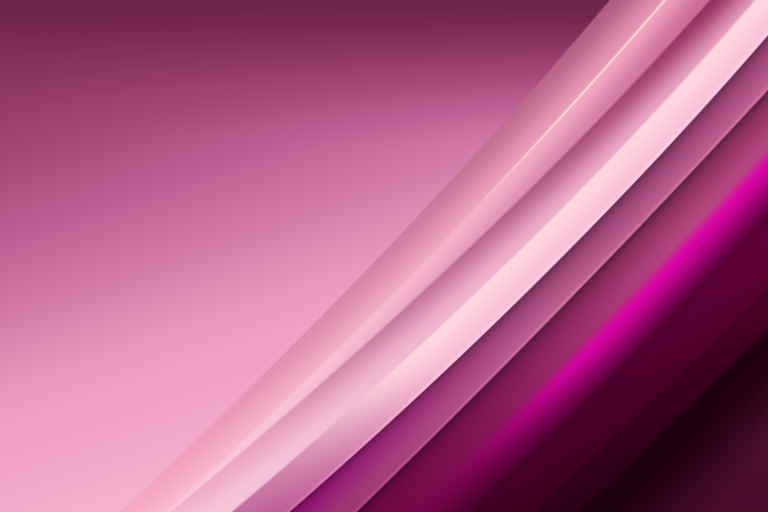
This background is drawn by a WebGL 2 fragment shader. Its source:

```glsl
#version 300 es
precision highp float;
// Draws curved satin ribbons in pink, magenta and plum over a soft rose gradient.
uniform vec2 u_resolution;
out vec4 fragColor;

// Signed horizontal offset from a parabola given by its x at y = 0, 0.5 and 1.
float curveOffset(vec2 p, vec3 knots) {
    float bend = 2.0 * (knots.x - 2.0 * knots.y + knots.z);
    float slope = knots.z - knots.x - bend;
    return p.x - (knots.x + slope * p.y + bend * p.y * p.y);
}

// Bell-shaped falloff for thin lines and glows.
float bell(float d, float width) {
    return exp(-d * d / (width * width));
}

// Rose gradient, dark at the top and pale toward the lower ribbons.
vec3 backdrop(vec2 p) {
    float depth = 1.0 - p.y;
    float s = depth + 0.35 * p.x * smoothstep(0.0, 0.3, depth);
    vec3 color = mix(vec3(0.42, 0.13, 0.28), vec3(0.60, 0.24, 0.43), smoothstep(-0.05, 0.28, s));
    color = mix(color, vec3(0.77, 0.40, 0.60), smoothstep(0.18, 0.58, s));
    color = mix(color, vec3(0.94, 0.63, 0.77), smoothstep(0.45, 0.88, s));
    return mix(color, vec3(0.97, 0.71, 0.82), smoothstep(0.85, 1.15, s));
}

// Shades a ribbon from its near edge to its far edge; lift blends low to high.
vec3 satin(float across, float lift, vec3 nearLow, vec3 farLow, vec3 nearHigh, vec3 farHigh) {
    float t = smoothstep(0.0, 1.0, across);
    return mix(mix(nearLow, farLow, t), mix(nearHigh, farHigh, t), lift);
}

// Lays a ribbon over the base, with a contact shadow and a lit rim at its edge.
vec3 layer(vec3 base, vec3 ribbon, float d, float soft, float shade, float rim) {
    float pixel = 1.0 / u_resolution.y;
    vec3 lit = base + rim * vec3(1.0, 0.75, 0.85) * bell(d + 0.005, 0.004);
    vec3 shaded = ribbon * (1.0 - shade * exp(-max(d, 0.0) / 0.014));
    return mix(lit, shaded, smoothstep(-soft - pixel, soft + pixel, d));
}

void main() {
    vec2 p = gl_FragCoord.xy / u_resolution.y;
    // Keep the composition spanning the width at any aspect ratio.
    p.x *= 1.5 * u_resolution.y / u_resolution.x;
    float y = p.y;
    vec3 color = backdrop(p);

    // Translucent rose veil
    float d = curveOffset(p, vec3(0.234, 0.742, 1.191));
    vec3 ribbon = satin(d / 0.11, y, vec3(0.97, 0.66, 0.77), vec3(0.98, 0.74, 0.82),
        vec3(0.69, 0.35, 0.50), vec3(0.90, 0.58, 0.70));
    color = layer(color, ribbon, d, 0.002, 0.0, 0.0);

    // Bright fold with a fine highlight line
    d = curveOffset(p, vec3(0.328, 0.840, 1.299));
    ribbon = satin(d / 0.08, y, vec3(0.99, 0.80, 0.87), vec3(0.97, 0.74, 0.83),
        vec3(0.94, 0.63, 0.74), vec3(0.80, 0.42, 0.59));
    color = layer(color, ribbon, d, 0.008, 0.0, 0.0);
    float glint = smoothstep(0.5, 0.8, y) * bell(d, 0.0035);
    color = mix(color, vec3(1.0, 0.87, 0.83), 0.85 * glint);

    // Pink ribbon in the shadow of the fold
    d = curveOffset(p, vec3(0.332, 0.900, 1.387));
    ribbon = satin(d / 0.10, y, vec3(0.96, 0.70, 0.81), vec3(0.96, 0.77, 0.85),
        vec3(0.60, 0.19, 0.39), vec3(0.91, 0.61, 0.74));
    color = layer(color, ribbon, d, 0.003, 0.08 * smoothstep(0.1, 0.4, y), 0.0);

    // Pale ribbon fading to mauve at its foot
    d = curveOffset(p, vec3(0.453, 1.004, 1.475));
    ribbon = satin(d / 0.11, smoothstep(-0.05, 0.33, y), vec3(0.76, 0.40, 0.60),
        vec3(0.74, 0.36, 0.58), vec3(1.0, 0.84, 0.88), vec3(0.97, 0.73, 0.83));
    color = layer(color, ribbon, d, 0.003, 0.0, 0.0);

    // Mauve ribbon
    d = curveOffset(p, vec3(0.566, 1.100, 1.559));
    ribbon = satin(d / 0.11, smoothstep(-0.1, 0.45, y), vec3(0.60, 0.05, 0.47),
        vec3(0.60, 0.20, 0.43), vec3(0.62, 0.26, 0.46), vec3(0.75, 0.39, 0.58));
    color = layer(color, ribbon, d, 0.001, 0.4, 0.08);

    // Deep rose ribbon
    d = curveOffset(p, vec3(0.697, 1.195, 1.660));
    ribbon = satin(d / 0.11, smoothstep(-0.05, 0.6, y), vec3(0.42, 0.03, 0.28),
        vec3(0.46, 0.03, 0.28), vec3(0.55, 0.19, 0.37), vec3(0.71, 0.28, 0.50));
    color = layer(color, ribbon, d, 0.001, 0.4, 0.08);

    // Glowing magenta ribbon
    d = curveOffset(p, vec3(0.810, 1.314, 1.768));
    ribbon = satin(d / 0.13, smoothstep(0.0, 0.35, y), vec3(0.46, 0.02, 0.29),
        vec3(0.29, 0.0, 0.18), vec3(0.87, 0.01, 0.66), vec3(0.34, 0.0, 0.21));
    color = layer(color, ribbon, d, 0.018, 0.0, 0.0);

    // Plum folds
    d = curveOffset(p, vec3(0.918, 1.424, 1.875));
    ribbon = satin(d / 0.20, smoothstep(0.0, 0.6, y), vec3(0.27, 0.0, 0.15),
        vec3(0.21, 0.0, 0.11), vec3(0.38, 0.0, 0.22), vec3(0.36, 0.0, 0.18));
    color = layer(color, ribbon, d, 0.012, 0.1, 0.0);
    d = curveOffset(p, vec3(1.040, 1.560, 2.030));
    color = mix(color, color * 0.86, smoothstep(-0.004, 0.004, d));

    // Near-black crease opening into a wine corner
    d = curveOffset(p, vec3(1.130, 1.645, 2.130));
    ribbon = satin((d - 0.05) / 0.22, smoothstep(0.0, 0.3, y), vec3(0.12, 0.0, 0.06),
        vec3(0.28, 0.04, 0.17), vec3(0.13, 0.0, 0.06), vec3(0.36, 0.08, 0.22));
    color = layer(color, ribbon, d, 0.012, 0.1, 0.0);

    fragColor = vec4(clamp(color, 0.0, 1.0), 1.0);
}
```
